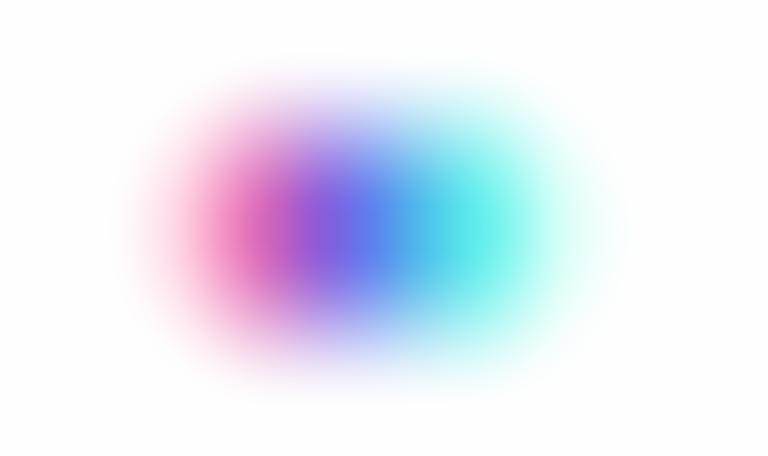
Give the GLSL for this background, as a Shadertoy shader.

```glsl
// Soft blurred capsule of light on white, shading from pink through violet and blue to aqua.

// Lengths are in canvas heights, measured from the canvas centre.
const vec2  GLOW_CENTER   = vec2(-0.026, -0.004);
const float HALF_LENGTH   = 0.193;
const float RADIUS        = 0.213;
const float SOFTNESS      = 0.186;
const float RAMP_LEFT     = -0.469;
const float RAMP_RIGHT    = 0.408;
const vec3  BACKGROUND    = vec3(0.996);

const int STOP_COUNT = 9;
const vec3 RAMP[STOP_COUNT] = vec3[](
    vec3(1.00, 0.60, 0.75),  // pale rose
    vec3(0.945, 0.48, 0.72), // pink
    vec3(0.81, 0.39, 0.74),  // orchid
    vec3(0.55, 0.36, 0.85),  // violet
    vec3(0.37, 0.50, 0.93),  // blue
    vec3(0.31, 0.73, 0.92),  // sky
    vec3(0.36, 0.91, 0.925), // cyan
    vec3(0.49, 0.97, 0.935), // aqua
    vec3(0.66, 1.00, 0.95)   // mint
);

vec3 rampStop(int i) {
    return RAMP[clamp(i, 0, STOP_COUNT - 1)];
}

// Catmull-Rom blend through evenly spaced colour stops.
vec3 rampColor(float x) {
    float s = clamp((x - RAMP_LEFT) / (RAMP_RIGHT - RAMP_LEFT), 0.0, 1.0)
            * float(STOP_COUNT - 1);
    int i = min(int(s), STOP_COUNT - 2);
    float t = s - float(i);
    vec3 a = rampStop(i - 1), b = rampStop(i);
    vec3 c = rampStop(i + 1), d = rampStop(i + 2);
    return b + 0.5 * t * (c - a + t * (2.0 * a - 5.0 * b + 4.0 * c - d
             + t * (3.0 * (b - c) + d - a)));
}

// Signed distance to a horizontal capsule.
float capsuleDistance(vec2 p) {
    p.x -= clamp(p.x, -HALF_LENGTH, HALF_LENGTH);
    return length(p) - RADIUS;
}

void mainImage(out vec4 fragColor, in vec2 fragCoord) {
    vec2 p = (fragCoord - 0.5 * iResolution.xy) / iResolution.y;

    // Wide feathered edge
    float coverage = 1.0 - smoothstep(-SOFTNESS, SOFTNESS, capsuleDistance(p - GLOW_CENTER));

    fragColor = vec4(mix(BACKGROUND, rampColor(p.x), coverage), 1.0);
}
```
